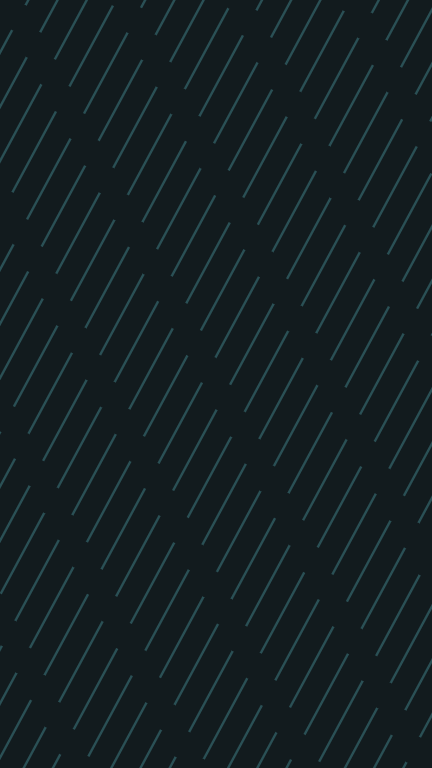
Give the GLSL for this pattern, as a WebGL 1 fragment shader.

```glsl
precision highp float;
// Slanted teal dashes in staggered parallel columns on a near-black ground.

uniform vec2 u_resolution;

// Lengths are fractions of the canvas height.
const float SLANT = 0.4939;          // lean from vertical, in radians
const float COLUMN_GAP = 0.03348;    // distance between dash columns
const float DASH_PERIOD = 0.1565;    // repeat along a column
const float COLUMN_SHIFT = -0.02207; // slide of each column against the last
const float DASH_LENGTH = 0.1195;
const float DASH_WIDTH = 0.0031;
const vec2 ANCHOR = vec2(0.2347, 0.4492); // centre of one dash

const vec3 GROUND = vec3(0.072, 0.104, 0.118);
const vec3 TEAL = vec3(0.165, 0.315, 0.335);

// Offset from the nearest multiple of period.
float centredRepeat(float x, float period) {
  return x - period * floor(x / period + 0.5);
}

// Signed distance to a box centred on the origin.
float boxDistance(vec2 p, vec2 halfSize) {
  vec2 d = abs(p) - halfSize;
  return length(max(d, 0.0)) + min(max(d.x, d.y), 0.0);
}

void main() {
  float pixel = 1.0 / u_resolution.y;
  vec2 p = gl_FragCoord.xy * pixel - ANCHOR;

  // Axes across and along the dashes.
  vec2 along = vec2(sin(SLANT), cos(SLANT));
  vec2 across = vec2(along.y, -along.x);
  vec2 q = vec2(dot(p, across), dot(p, along));

  // Fold into one staggered cell.
  float column = floor(q.x / COLUMN_GAP + 0.5);
  vec2 cell = vec2(q.x - column * COLUMN_GAP,
                   centredRepeat(q.y - column * COLUMN_SHIFT, DASH_PERIOD));

  // Antialiased dash over the ground.
  float dist = boxDistance(cell, 0.5 * vec2(DASH_WIDTH, DASH_LENGTH));
  float coverage = clamp(0.5 - dist / pixel, 0.0, 1.0);
  gl_FragColor = vec4(mix(GROUND, TEAL, coverage), 1.0);
}
```
